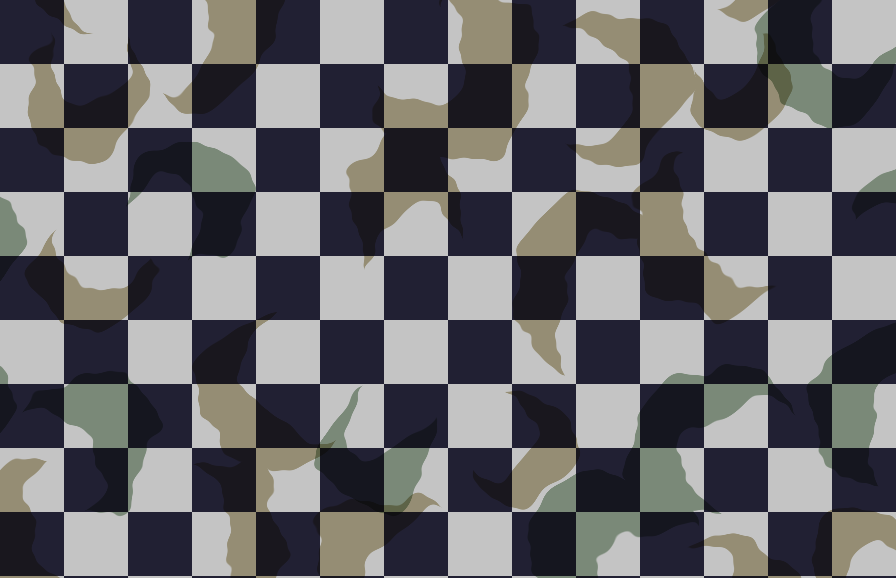
This pattern is drawn by a WebGL 2 fragment shader. Its source:

```glsl
#version 300 es
precision highp float;
// Dark and light checkerboard worn by ragged, crescent-shaped tan and green stains.

uniform vec2 u_resolution;
out vec4 outColor;

const float COLUMNS = 14.0;         // tiles across the canvas
const float STAIN_SPACING = 2.5;    // tiles between stain centres
const float STAIN_JITTER = 0.7;     // scatter within a stain cell
const vec2 STAIN_RADIUS = vec2(0.7, 1.42);
const vec2 BITE_RADIUS = vec2(0.68, 0.9);   // relative to the stain radius
const vec2 BITE_OFFSET = vec2(0.5, 0.72);   // relative to the stain radius
const float GREEN_SHARE = 0.36;
const float SEED = 17.0;

const vec3 LIGHT_TILE = vec3(0.77, 0.77, 0.77);
const vec3 DARK_TILE = vec3(0.13, 0.125, 0.20);
const vec3 TAN_TINT = vec3(0.76, 0.72, 0.59);
const vec3 GREEN_TINT = vec3(0.62, 0.70, 0.61);
const float TAU = 6.2831853;

vec4 hash4(vec2 p) {
    vec4 q = fract(vec4(p.xyxy) * vec4(0.1031, 0.1030, 0.0973, 0.1099));
    q += dot(q, q.wzxy + 33.33);
    return fract((q.xxyz + q.yzzw) * q.zywx);
}

// Layered sines bend the outlines into uneven lobes and small nicks.
vec2 raggedWarp(vec2 p) {
    vec2 w = 0.13 * sin(p.yx * vec2(2.7, 3.1) + 1.7 * sin(p * 1.3));
    w += 0.05 * sin(p.yx * vec2(7.3, 6.1) + 2.0 * sin(p * 3.7));
    return w + 0.012 * sin(p.yx * vec2(23.0, 19.0) + p * 11.0);
}

// Signed distance to a disc with a smaller disc bitten from its side.
float crescent(vec2 p, float radius, float bite, float offset) {
    float body = length(p) - radius;
    float hollow = length(p - vec2(offset * radius, 0.0)) - bite * radius;
    return max(body, -hollow);
}

// Coverage of the tan (x) and green (y) stains.
vec2 stainCoverage(vec2 p, float pixel) {
    vec2 coverage = vec2(0.0);
    vec2 home = floor(p / STAIN_SPACING);
    vec2 warped = p + raggedWarp(p);
    for (int j = -1; j <= 1; j++) {
        for (int i = -1; i <= 1; i++) {
            vec2 id = home + vec2(i, j);
            vec4 place = hash4(id + SEED);
            vec4 form = hash4(id + SEED + 57.0);
            vec2 centre = (id + 0.5 + STAIN_JITTER * (place.xy - 0.5)) * STAIN_SPACING;

            // Turn and slightly stretch each crescent.
            float angle = TAU * place.z;
            float c = cos(angle), s = sin(angle);
            vec2 q = mat2(c, -s, s, c) * (warped - centre);
            float stretch = mix(0.85, 1.18, form.w);
            q *= vec2(stretch, 1.0 / stretch);

            float radius = mix(STAIN_RADIUS.x, STAIN_RADIUS.y, form.x);
            float bite = mix(BITE_RADIUS.x, BITE_RADIUS.y, form.y);
            float offset = mix(BITE_OFFSET.x, BITE_OFFSET.y, form.z);
            float d = crescent(q, radius, bite, offset);
            float cover = 1.0 - smoothstep(-0.6 * pixel, 0.6 * pixel, d);
            vec2 pigment = place.w < GREEN_SHARE ? vec2(0.0, 1.0) : vec2(1.0, 0.0);
            coverage = max(coverage, cover * pigment);
        }
    }
    return coverage;
}

// Smooth checker: 1 on dark tiles, 0 on light ones.
float darkTile(vec2 p, float pixel) {
    vec2 edge = 0.5 - abs(mod(p + 0.5, 2.0) - 1.0);
    vec2 side = clamp(edge / (0.5 * pixel), -1.0, 1.0);
    return 0.5 + 0.5 * side.x * side.y;
}

void main() {
    // Tile units, counted from the upper left corner.
    float pixel = COLUMNS / u_resolution.x;
    vec2 p = vec2(gl_FragCoord.x, u_resolution.y - gl_FragCoord.y) * pixel;

    vec3 color = mix(LIGHT_TILE, DARK_TILE, darkTile(p, pixel));
    vec2 stain = stainCoverage(p, pixel);
    color *= mix(vec3(1.0), TAN_TINT, stain.x);
    color *= mix(vec3(1.0), GREEN_TINT, stain.y);
    outColor = vec4(color, 1.0);
}
```
